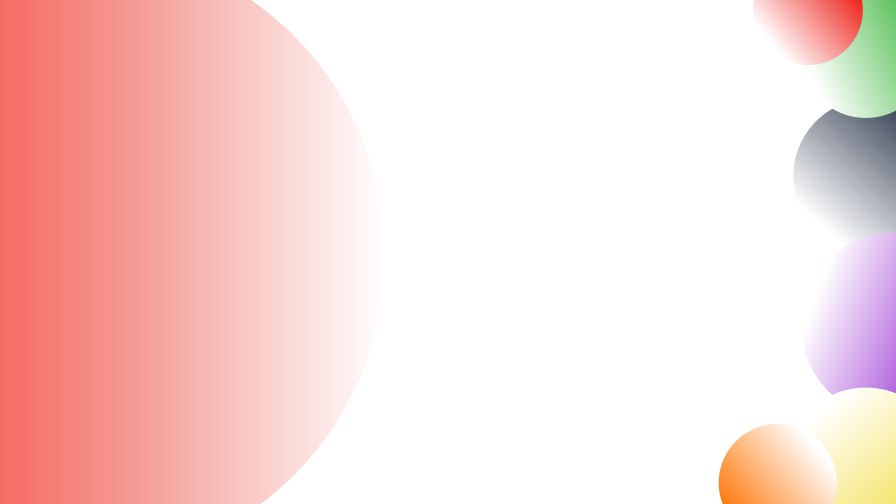
A WebGL 1 fragment shader for this background:

```glsl
precision highp float;
// White backdrop with a large coral disc at left and a column of gradient discs at right.

uniform vec2 u_resolution;

// Lengths are in canvas heights, angles in degrees.
const vec3 WHITE = vec3(1.0);

const vec2 BIG_CENTER = vec2(0.148, 0.493);
const float BIG_RADIUS = 0.616;
const float BIG_MID_X = 0.255;
const float BIG_END_X = 0.764;
const vec3 CORAL_DEEP = vec3(0.965, 0.42, 0.39);
const vec3 CORAL_SOFT = vec3(0.957, 0.60, 0.57);

const vec3 SLATE = vec3(0.23, 0.27, 0.34);
const vec3 GREEN = vec3(0.32, 0.74, 0.32);
const vec3 RED = vec3(0.93, 0.13, 0.10);
const vec3 PURPLE = vec3(0.55, 0.08, 0.80);
const vec3 YELLOW = vec3(0.95, 0.88, 0.32);
const vec3 ORANGE = vec3(1.0, 0.49, 0.08);

// Part of the radius, either side of the center, that the gradient spans.
const float GRADIENT_REACH = 0.9;

// Antialiased coverage of a disc.
float discMask(vec2 p, vec2 center, float radius) {
    float pixel = 1.0 / u_resolution.y;
    return clamp(0.5 + (radius - length(p - center)) / pixel, 0.0, 1.0);
}

// Lays a disc over base, fading from white to tint along the given angle.
vec3 gradientDisc(vec3 base, vec2 p, vec2 center, float radius, float angle, vec3 tint) {
    vec2 axis = vec2(cos(radians(angle)), sin(radians(angle)));
    float along = dot(p - center, axis) / (radius * GRADIENT_REACH);
    vec3 fill = mix(WHITE, tint, clamp(0.5 + 0.5 * along, 0.0, 1.0));
    return mix(base, fill, discMask(p, center, radius));
}

// Horizontal fade of the large disc, from deep coral to white.
vec3 coralFade(float x) {
    vec3 fill = mix(CORAL_DEEP, CORAL_SOFT, clamp(x / BIG_MID_X, 0.0, 1.0));
    float fade = clamp((x - BIG_MID_X) / (BIG_END_X - BIG_MID_X), 0.0, 1.0);
    return mix(fill, WHITE, fade);
}

void main() {
    vec2 p = gl_FragCoord.xy / u_resolution.y;

    // Large disc
    vec3 color = mix(WHITE, coralFade(p.x), discMask(p, BIG_CENTER, BIG_RADIUS));

    // Small discs, from back to front
    color = gradientDisc(color, p, vec2(1.729, 0.650), 0.155, 48.0, SLATE);
    color = gradientDisc(color, p, vec2(1.718, 0.896), 0.130, 25.0, GREEN);
    color = gradientDisc(color, p, vec2(1.603, 0.980), 0.109, 40.0, RED);
    color = gradientDisc(color, p, vec2(1.775, 0.354), 0.185, -20.0, PURPLE);
    color = gradientDisc(color, p, vec2(1.718, 0.069), 0.162, -50.0, YELLOW);
    color = gradientDisc(color, p, vec2(1.543, 0.042), 0.117, 220.0, ORANGE);

    gl_FragColor = vec4(color, 1.0);
}
```
